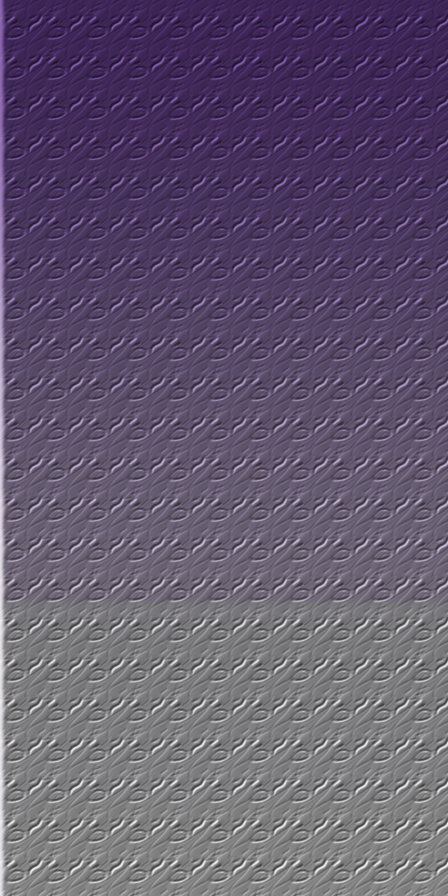
This pattern is drawn by a Shadertoy shader. Its source:

```glsl
// Embossed leather tiles, 11 across and about 22 down, over a violet to grey fade.
// Each tile is a periodic height field of diagonal creases, a loop and a slit;
// the height difference toward a light at the upper left gives the relief.

const vec2 TILES = vec2(11.0, 22.3);
const vec2 TO_LIGHT = vec2(-0.025, 0.036);

float hash(vec2 p) {
    return fract(sin(dot(p, vec2(127.1, 311.7))) * 43758.5453);
}

// Value noise whose lattice wraps after `period` cells
float tiledNoise(vec2 p, vec2 period) {
    vec2 i = floor(p), f = fract(p);
    f = f * f * (3.0 - 2.0 * f);
    vec2 a = mod(i, period), b = mod(i + 1.0, period);
    return mix(mix(hash(a), hash(vec2(b.x, a.y)), f.x),
               mix(hash(vec2(a.x, b.y)), hash(b), f.x), f.y);
}

// Shortest offset from a centre, wrapped to the unit tile
vec2 wrapOffset(vec2 p, vec2 centre) {
    vec2 d = p - centre;
    return d - round(d);
}

// Tapered, slightly bent cut along a direction
float crease(vec2 p, vec2 centre, float angle, float halfLength, float width) {
    vec2 d = wrapOffset(p, centre);
    vec2 dir = vec2(cos(angle), sin(angle));
    float along = dot(d, dir);
    float across = dot(d, vec2(-dir.y, dir.x));
    across += 0.025 * sin(along * 17.0);
    float taper = 1.0 - smoothstep(0.45, 1.0, abs(along) / halfLength);
    return taper * (1.0 - smoothstep(0.0, width, abs(across)));
}

// Oval groove, fading out at its upper left
float loopGroove(vec2 p, vec2 centre, vec2 radii, float width) {
    vec2 d = wrapOffset(p, centre);
    d.y -= 0.18 * d.x;
    float ring = abs(length(d / radii) - 1.0) * radii.y;
    float gap = smoothstep(-0.22, -0.08, d.x - d.y);
    return mix(0.25, 1.0, gap) * (1.0 - smoothstep(0.0, width, ring));
}

float tileHeight(vec2 p) {
    vec2 warp = 0.03 * sin(6.28318 * (p.yx + vec2(0.1, 0.4)));
    vec2 q = p + warp;

    // Broad folds and their thin seams, sheared along the diagonal
    vec2 sheared = vec2(6.0 * (q.x - q.y), 3.0 * q.y);
    float fold = tiledNoise(sheared, vec2(6.0, 3.0));
    float h = 0.65 * fold;
    h -= 0.3 * (1.0 - smoothstep(0.0, 0.13, abs(fold - 0.48)));

    // Short scattered cuts
    for (int i = 0; i < 9; i++) {
        vec2 seed = vec2(float(i), 4.0);
        vec2 centre = vec2(hash(seed), hash(seed + 17.0));
        float angle = mix(0.3, 1.0, hash(seed + 31.0));
        float size = mix(0.07, 0.17, hash(seed + 43.0));
        h -= 0.4 * crease(p, centre, angle, size, 0.045);
    }

    // Main marks: long diagonal cut, loop, slit and its raised bead
    h -= 1.0 * crease(p, vec2(0.85, 0.57), 0.78, 0.34, 0.065);
    h -= 0.8 * loopGroove(q, vec2(0.38, 0.31), vec2(0.21, 0.125), 0.05);
    h -= 0.8 * crease(p, vec2(0.24, 0.68), 1.0, 0.15, 0.06);
    vec2 bead = wrapOffset(p, vec2(0.33, 0.66)) / vec2(0.07, 0.09);
    return h + 0.75 * exp(-dot(bead, bead));
}

// Violet fade above, flatter grey below a faint horizontal break
vec3 baseColour(float y) {
    vec3 upper = mix(vec3(0.45, 0.425, 0.475), vec3(0.24, 0.15, 0.34),
                     smoothstep(0.0, 1.0, 0.15 + 0.85 * (y - 0.33) / 0.67));
    vec3 lower = mix(vec3(0.52), vec3(0.475, 0.47, 0.485), y / 0.33);
    return mix(lower, upper, smoothstep(0.322, 0.334, y));
}

vec3 surface(vec2 uv) {
    vec2 p = uv * TILES - vec2(0.0, TILES.y - 0.13);
    float relief = tileHeight(p) - tileHeight(p + TO_LIGHT);
    relief = clamp(relief, -0.75, 0.9);
    vec3 colour = baseColour(uv.y) * (1.0 + 0.62 * relief);
    colour += 0.12 * smoothstep(0.35, 0.9, relief);

    // Bright raised rim on the left, ragged with the folds
    float ragged = tiledNoise(vec2(2.0, p.y * 4.0), vec2(5.0, 4.0));
    float rimWidth = mix(0.007, 0.013, ragged);
    float rim = 1.0 - smoothstep(0.1, 1.25, uv.x / rimWidth);
    vec3 rimColour = mix(vec3(0.94, 0.93, 0.95), vec3(0.57, 0.42, 0.72),
                         smoothstep(0.3, 1.0, uv.y));
    return mix(colour, rimColour, 0.9 * rim);
}

void mainImage(out vec4 fragColor, in vec2 fragCoord) {
    // Four samples per pixel smooth the fine edges
    vec3 sum = vec3(0.0);
    for (int i = 0; i < 4; i++) {
        vec2 offset = vec2(float(i % 2), float(i / 2)) * 0.5 - 0.25;
        sum += surface((fragCoord + offset) / iResolution.xy);
    }
    fragColor = vec4(clamp(sum * 0.25, 0.0, 1.0), 1.0);
}
```
